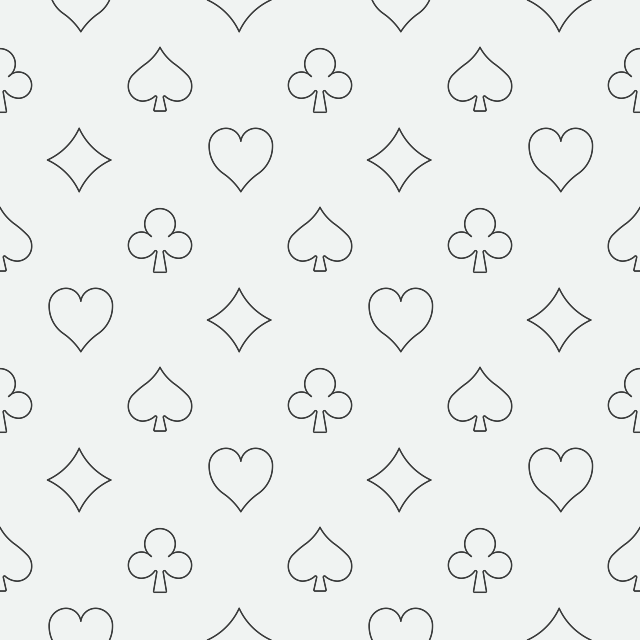
A three.js fragment shader for this pattern:

```glsl
varying vec2 vUv;

const float CELLS = 4.0;        // grid cells across the canvas
const float SYMBOL_SCALE = 5.0; // symbol half-sizes per cell
const float HALF_LINE = 0.025;  // in symbol half-sizes
const vec3 PAPER = vec3(0.943, 0.953, 0.949);
const vec3 INK = vec3(0.225, 0.23, 0.23);

// Distance to a straight stroke from a to b
float segment(vec2 p, vec2 a, vec2 b) {
  vec2 ab = b - a;
  return length(p - a - ab * clamp(dot(p - a, ab) / dot(ab, ab), 0.0, 1.0));
}

// Distance to an arc from a to b; bulge is its height over half the chord,
// positive to the left of the direction of travel
float arc(vec2 p, vec2 a, vec2 b, float bulge) {
  float halfChord = 0.5 * length(b - a);
  vec2 along = 0.5 * (b - a) / halfChord;
  vec2 q = p - 0.5 * (a + b);
  q = vec2(abs(dot(q, along)), dot(q, vec2(-along.y, along.x)) * sign(bulge));
  float rise = abs(bulge) * halfChord;
  float radius = (halfChord * halfChord + rise * rise) / (2.0 * rise);
  vec2 end = vec2(halfChord, radius - rise);
  q.y += end.y;
  return end.y * q.x < end.x * q.y ? abs(length(q) - radius) : length(q - end);
}

// Rounded crotch, flared side and foot shared by spade and club
float stem(vec2 p, vec2 crotch, vec2 neck, vec2 foot) {
  vec2 corner = foot + vec2(0.03, 0.04);
  float d = arc(p, crotch, neck, -0.79);
  d = min(d, segment(p, neck, corner));
  d = min(d, arc(p, corner, foot, 0.4));
  return min(d, segment(p, foot, vec2(0.0, foot.y)));
}

float diamond(vec2 p) {
  return arc(abs(p), vec2(0.0, 0.99), vec2(0.99, 0.0), -0.18);
}

float heart(vec2 p) {
  p.x = abs(p.x);
  vec2 crown = vec2(0.47, 0.99);
  vec2 side = vec2(0.99, 0.44);
  vec2 flank = vec2(0.55, -0.42);
  float d = arc(p, vec2(0.0, 0.59), crown, 0.374);
  d = min(d, arc(p, crown, side, 0.414));
  d = min(d, arc(p, side, flank, 0.245));
  return min(d, arc(p, flank, vec2(0.0, -0.99), -0.1));
}

float spade(vec2 p) {
  p.x = abs(p.x);
  vec2 flank = vec2(0.47, 0.49);
  vec2 shoulder = vec2(0.84, 0.17);
  vec2 side = vec2(0.99, -0.18);
  vec2 base = vec2(0.55, -0.66);
  vec2 crotch = vec2(0.165, -0.51);
  float d = arc(p, vec2(0.0, 1.02), flank, -0.115);
  d = min(d, arc(p, flank, shoulder, 0.04));
  d = min(d, arc(p, shoulder, side, 0.205));
  d = min(d, arc(p, side, base, 0.414));
  d = min(d, arc(p, base, crotch, 0.185));
  return min(d, stem(p, crotch, vec2(0.105, -0.55), vec2(0.16, -0.97)));
}

float club(vec2 p) {
  p.x = abs(p.x);
  vec2 notch = vec2(0.27, 0.11);
  vec2 base = vec2(0.6, -0.57);
  vec2 crotch = vec2(0.17, -0.35);
  float d = arc(p, vec2(0.0, 0.98), notch, 0.737);
  d = min(d, arc(p, notch, base, 1.505));
  d = min(d, arc(p, base, crotch, 0.25));
  return min(d, stem(p, crotch, vec2(0.1, -0.38), vec2(0.17, -1.01)));
}

// Cell index parity: 0 or 1 in a checkerboard
float checker(vec2 cell) {
  return mod(cell.x + cell.y, 2.0);
}

void main() {
  vec2 grid = vUv * CELLS;

  // Spades and clubs alternate on cell sides
  vec2 cell = floor(grid + vec2(0.5, 0.0));
  vec2 p = (grid - cell - vec2(0.0, 0.5)) * SYMBOL_SCALE;
  float d = checker(cell) < 0.5 ? spade(p) : club(p);

  // Hearts and diamonds alternate between them, nudged sideways
  cell = floor(grid + vec2(0.0, 0.5));
  p = (grid - cell - vec2(0.5, 0.0)) * SYMBOL_SCALE;
  vec2 nudge = vec2(0.026, 0.0);
  d = min(d, checker(cell) < 0.5 ? heart(p - nudge) : diamond(p + nudge));

  // Smooth outline
  float blur = 0.5 * fwidth(vUv.x) * CELLS * SYMBOL_SCALE;
  float line = 1.0 - smoothstep(HALF_LINE - blur, HALF_LINE + blur, d);
  gl_FragColor = vec4(mix(PAPER, INK, line), 1.0);
}
```
